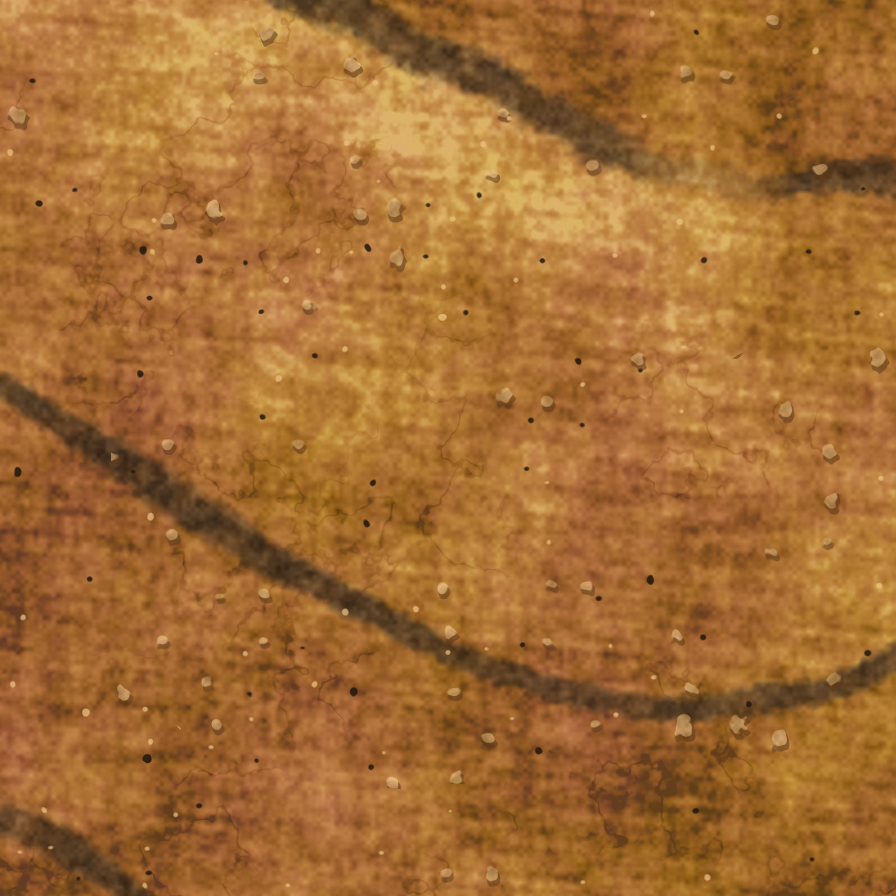
Reproduce this texture procedurally as a WebGL 2 fragment shader.

```glsl
#version 300 es
precision highp float;
// Weathered ochre plaster with fine grain, flakes, pits and sweeping dark painted bands.

#define GRAIN_SCALE 95.0
#define GRAIN_CONTRAST 2.3
#define MOTTLE_CONTRAST 3.0
#define STREAK_CONTRAST 1.2
#define HUE_VARIATION 0.13
#define BAND_STRENGTH 0.86
#define PIT_DENSITY 0.20
#define FLAKE_DENSITY 0.16
#define CRACK_STRENGTH 0.75

uniform vec2 u_resolution;
out vec4 fragColor;

// Integer hash, two values in 0..1
vec2 hash2(ivec2 cell, int seed) {
  uvec2 v = uvec2(cell + ivec2(seed * 131, seed * 57)) * 1664525u + 1013904223u;
  v.x += v.y * 1664525u;
  v.y += v.x * 1664525u;
  v ^= v >> 16u;
  v.x += v.y * 1664525u;
  v.y += v.x * 1664525u;
  v ^= v >> 16u;
  return vec2(v & 65535u) / 65535.0;
}

float noise(vec2 p) {
  ivec2 i = ivec2(floor(p));
  vec2 f = fract(p);
  f = f * f * (3.0 - 2.0 * f);
  float low = mix(hash2(i, 0).x, hash2(i + ivec2(1, 0), 0).x, f.x);
  float high = mix(hash2(i + ivec2(0, 1), 0).x, hash2(i + ivec2(1, 1), 0).x, f.x);
  return mix(low, high, f.y);
}

float fbm(vec2 p) {
  float sum = 0.0, weight = 0.5;
  for (int k = 0; k < 5; k++) {
    sum += weight * noise(p);
    p = mat2(1.6, 1.2, -1.2, 1.6) * p + 7.3;
    weight *= 0.5;
  }
  return sum / 0.97;
}

// Coverage of small irregular spots, one at most per cell
float scatter(vec2 p, float cells, float density, float radius, int seed) {
  ivec2 cell = ivec2(floor(p * cells));
  vec2 pick = hash2(cell, seed);
  vec2 center = (vec2(cell) + 0.3 + 0.4 * hash2(cell, seed + 1)) / cells;
  vec2 d = (p - center) * vec2(0.8 + 0.5 * pick.y, 1.1);
  float size = radius * mix(0.45, 1.0, pick.y * pick.y);
  float dist = length(d) + (noise(p * 150.0) - 0.5) * size * 0.9;
  float soft = max(0.0014, 0.8 / u_resolution.y);
  return step(pick.x, density) * (1.0 - smoothstep(size - soft, size + soft, dist));
}

float band(float dist, float halfWidth) {
  return 1.0 - smoothstep(halfWidth * 0.45, halfWidth * 1.3, abs(dist));
}

// Tone 0..4 to pigment colour
vec3 pigment(float tone) {
  vec3 c = mix(vec3(0.39, 0.24, 0.11), vec3(0.565, 0.343, 0.13), clamp(tone, 0.0, 1.0));
  c = mix(c, vec3(0.67, 0.43, 0.20), clamp(tone - 1.0, 0.0, 1.0));
  c = mix(c, vec3(0.75, 0.52, 0.26), clamp(tone - 2.0, 0.0, 1.0));
  return mix(c, vec3(0.84, 0.66, 0.38), clamp(tone - 3.0, 0.0, 1.25));
}

void main() {
  vec2 p = gl_FragCoord.xy / u_resolution;
  float x = p.x;

  // Signed heights above the three band curves, with ragged edges
  float ragged = (fbm(p * 13.0) - 0.5) * 0.035 + (noise(p * 110.0) - 0.5) * 0.013;
  float bend = 0.76 - x;
  float upper = p.y - 0.793 - 0.26 * (bend + sqrt(bend * bend + 0.003));
  float middle = p.y - (0.568 + x * (-0.606 + x * (-0.233 + x * 0.54)));
  float corner = p.y - (0.085 - 0.2 * x - 2.8 * x * x);

  // Broad light and shade
  float tone = mix(1.75, 2.45, smoothstep(0.0, 0.38, middle));
  tone = mix(1.38, tone, smoothstep(-0.02, 0.03, middle));
  tone = mix(tone, 1.65, smoothstep(-0.015, 0.025, upper));
  float glow = (upper + 0.10) / 0.085;
  tone += 1.15 * exp(-glow * glow) * (1.0 - smoothstep(0.5, 0.85, x));
  tone += 0.3 * smoothstep(0.6, 1.0, x) * smoothstep(0.1, 0.3, middle) * step(upper, 0.0);

  // Mottling, brush streaks and grain
  vec2 turned = mat2(0.8, 0.6, -0.6, 0.8) * p;
  float grain = 0.6 * noise(turned * GRAIN_SCALE) + 0.4 * noise(p * GRAIN_SCALE * 2.1 + 31.0) - 0.5;
  tone += MOTTLE_CONTRAST * (fbm(p * 9.0 + 4.0) - 0.5) + GRAIN_CONTRAST * grain;
  tone += STREAK_CONTRAST * (noise(vec2(x * 13.0, p.y * 115.0 + x * 9.0)) - 0.5);
  tone += 0.6 * STREAK_CONTRAST * (noise(vec2(x * 95.0, p.y * 11.0) + 50.0) - 0.5);

  // Hairline cracks
  float crack = 1.0 - smoothstep(0.0, 0.035, abs(fbm(p * 17.0 + 20.0) - 0.5));
  tone -= CRACK_STRENGTH * crack * smoothstep(0.5, 0.7, noise(p * 8.0 + 60.0));

  // Ruddy and ochre drift
  vec3 color = pigment(max(tone, -0.3));
  float hue = fbm(p * 6.0 + 80.0) - 0.5 + 0.35 * (noise(turned * 60.0 + 9.0) - 0.5);
  color += HUE_VARIATION * hue * vec3(0.15, -0.35, 0.9);

  // Dark bands, worn through in places
  float fade = 1.0 - 0.7 * smoothstep(0.66, 0.78, x) * (1.0 - smoothstep(0.82, 0.91, x));
  float cover = band(upper + ragged, mix(0.029, 0.019, smoothstep(0.65, 0.85, x))) * fade;
  cover = max(cover, band(middle + 0.6 * ragged, 0.017 + 0.011 * exp(-pow((x - 0.24) / 0.14, 2.0))));
  cover = max(cover, 0.9 * band(corner + 0.6 * ragged, 0.022));
  cover *= BAND_STRENGTH * (0.72 + 0.45 * noise(p * 38.0));
  vec3 bandColor = vec3(0.29, 0.21, 0.13) + vec3(0.24, 0.19, 0.14) * grain;
  color = mix(color, bandColor, clamp(cover, 0.0, 1.0));

  // Lifted pale flakes with a shadow below, and dark pits
  float clustered = FLAKE_DENSITY * (0.4 + 1.6 * smoothstep(0.35, 0.75, noise(p * 4.0 + 15.0)));
  float shadow = scatter(p + vec2(-0.002, 0.005), 19.0, clustered, 0.013, 11);
  float flake = scatter(p, 19.0, clustered, 0.011, 11);
  color = mix(color, vec3(0.36, 0.22, 0.10), 0.55 * shadow);
  color = mix(color, vec3(0.85, 0.68, 0.45) + 0.3 * grain, 0.65 * flake);
  color = mix(color, vec3(0.92, 0.76, 0.50), 0.75 * scatter(p, 27.0, 0.09, 0.0045, 23));
  color = mix(color, vec3(0.12, 0.08, 0.04), 0.85 * scatter(p, 16.0, PIT_DENSITY, 0.0055, 37));
  fragColor = vec4(clamp(color, 0.0, 1.0), 1.0);
}
```
